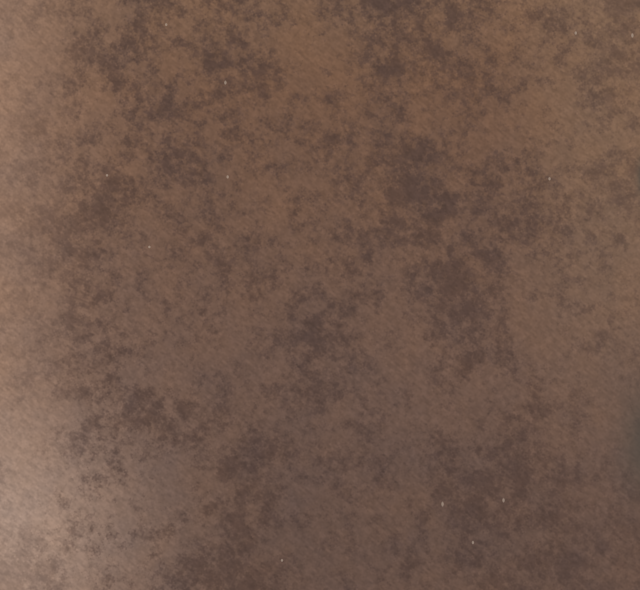
This texture is drawn by a WebGL 2 fragment shader. Its source:

```glsl
#version 300 es
precision highp float;
// Draws a worn brown leathery board with ragged dark stains, a fine diagonal weave and light from the left.

uniform vec2 u_resolution;
out vec4 fragColor;

const vec3 WARM_BROWN = vec3(0.460, 0.345, 0.275);
const vec3 COOL_BROWN = vec3(0.430, 0.338, 0.295);
const vec3 STAIN = vec3(0.310, 0.242, 0.220);
const vec3 TAN = vec3(0.515, 0.412, 0.335);
const vec3 LEFT_LIGHT = vec3(0.600, 0.480, 0.405);
const vec3 CORNER_LIGHT = vec3(0.670, 0.570, 0.510);
const vec3 EDGE_SHADE = vec3(0.310, 0.290, 0.265);
const vec3 SPECK = vec3(0.700, 0.640, 0.580);

float hash(vec2 p) {
    vec3 q = fract(vec3(p.xyx) * 0.1031);
    q += dot(q, q.yzx + 33.33);
    return fract((q.x + q.y) * q.z);
}

float valueNoise(vec2 p) {
    vec2 cell = floor(p);
    vec2 f = fract(p);
    f = f * f * (3.0 - 2.0 * f);
    float low = mix(hash(cell), hash(cell + vec2(1.0, 0.0)), f.x);
    float high = mix(hash(cell + vec2(0.0, 1.0)), hash(cell + 1.0), f.x);
    return mix(low, high, f.y);
}

float fbm(vec2 p, int octaves, float gain) {
    float sum = 0.0, weight = 1.0, total = 0.0;
    for (int i = 0; i < octaves; i++) {
        sum += weight * valueNoise(p);
        total += weight;
        weight *= gain;
        p = mat2(1.6, 1.2, -1.2, 1.6) * p + 17.3;
    }
    return sum / total;
}

// Rotates so that x runs along the weave, from upper left to lower right.
vec2 alongWeave(vec2 p) {
    return mat2(0.77, 0.64, -0.64, 0.77) * p;
}

// Broad lighting: dim centre, bright left side, tan right side.
vec3 lightBoard(vec2 uv) {
    float drift = 0.04 * (fbm(uv * 5.0 + 40.0, 3, 0.5) - 0.5);
    vec3 color = mix(COOL_BROWN, WARM_BROWN, smoothstep(0.2, 1.0, uv.y));
    color *= 1.0 - 0.06 * smoothstep(0.5, 0.0, uv.y);
    color = mix(color, TAN, 0.60 * smoothstep(0.74, 0.96, uv.x + drift) * smoothstep(0.1, 0.7, uv.y));
    color = mix(color, TAN, 0.35 * smoothstep(0.8, 1.05, uv.y));
    float leftGlow = exp(-pow(max(uv.x + drift, 0.0) / 0.13, 1.3));
    color = mix(color, LEFT_LIGHT, 0.85 * leftGlow);
    vec2 fromCorner = uv - vec2(0.0, 0.08);
    float corner = exp(-dot(fromCorner, fromCorner * vec2(22.0, 20.0)));
    return mix(color, CORNER_LIGHT, 0.80 * corner);
}

// Ragged stains: faint broad patches that gather many small flecks.
float stainMask(vec2 p, vec2 uv) {
    float patches = fbm(p * 8.0 + 23.7, 3, 0.6);
    float flecks = fbm(p * 42.0 + 11.0, 4, 0.85);
    float mask = smoothstep(0.40, 0.68, 0.40 * patches + 0.60 * flecks);
    float margin = smoothstep(0.0, 0.2, uv.x) * mix(1.0, 0.6, smoothstep(0.82, 0.95, uv.x));
    return mask * mix(0.3, 1.0, margin);
}

// One small scratch or dot in a few of the cells.
float specks(vec2 p, float scale, float share) {
    vec2 cell = floor(p * scale);
    vec2 centre = 0.2 + 0.6 * vec2(hash(cell + 5.1), hash(cell + 9.7));
    vec2 offset = (fract(p * scale) - centre) / scale;
    offset.y *= mix(0.45, 1.0, hash(cell + 2.3));
    float dotShape = 1.0 - smoothstep(0.0008, 0.0032, length(offset));
    return dotShape * step(1.0 - share, hash(cell + 31.0));
}

void main() {
    vec2 uv = gl_FragCoord.xy / u_resolution;
    vec2 p = gl_FragCoord.xy / u_resolution.y;
    vec3 color = lightBoard(uv);

    // Stains and slow shifts of hue
    color = mix(color, STAIN, 0.64 * stainMask(p, uv));
    float hue = fbm(p * 14.0 + 70.0, 4, 0.7) - 0.5;
    color += hue * vec3(0.055, 0.030, 0.005);

    // Fine weave and grain
    vec2 w = alongWeave(p);
    float weave = valueNoise(w * vec2(110.0, 270.0)) - 0.5;
    float grain = fbm(p * 150.0 + 7.0, 2, 1.0) - 0.5;
    color *= 1.0 + 0.090 * weave + 0.130 * grain;

    // Shaded spots on the right edge
    vec2 toEdge = (uv - vec2(1.01, 0.25)) / vec2(0.035, 0.08);
    vec2 toNotch = (uv - vec2(1.005, 0.70)) / vec2(0.010, 0.03);
    color = mix(color, EDGE_SHADE, 0.7 * exp(-dot(toEdge, toEdge)));
    color = mix(color, EDGE_SHADE, 0.8 * exp(-dot(toNotch, toNotch)));

    color = mix(color, SPECK, 0.6 * specks(p, 9.0, 0.12));
    fragColor = vec4(color, 1.0);
}
```
